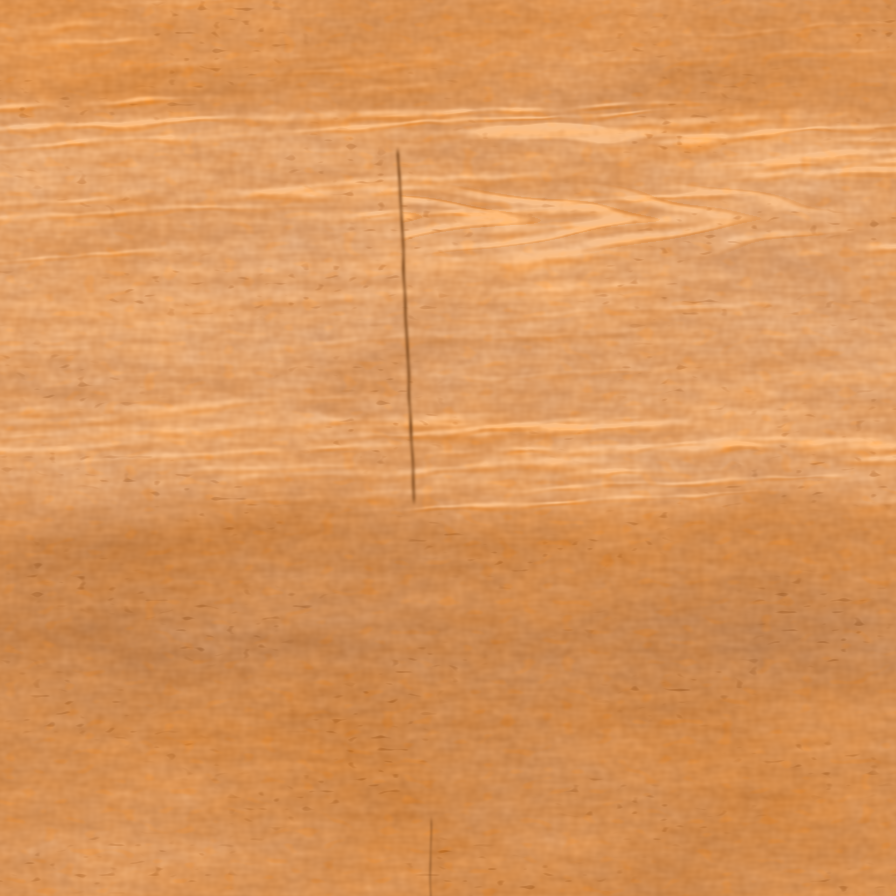
Write a WebGL 2 fragment shader that draws this texture.

```glsl
#version 300 es
precision highp float;
uniform vec2 u_resolution;
out vec4 fragColor;

float hash(float n) { return fract(sin(n * 12.9898) * 4375.85); }

vec2 gradientAt(vec2 cell) {
    vec3 q = fract(cell.xyx * vec3(0.1031, 0.1030, 0.0973));
    q += dot(q, q.yzx + 33.33);
    float angle = 6.2832 * fract((q.x + q.y) * q.z);
    return vec2(cos(angle), sin(angle));
}

// Gradient noise, roughly -0.7 to 0.7
float noise(vec2 p) {
    vec2 i = floor(p), f = fract(p), e = vec2(1.0, 0.0);
    vec2 u = f * f * f * (f * (f * 6.0 - 15.0) + 10.0);
    float a = dot(gradientAt(i), f), b = dot(gradientAt(i + e), f - e);
    float c = dot(gradientAt(i + e.yx), f - e.yx), d = dot(gradientAt(i + 1.0), f - 1.0);
    return mix(mix(a, b, u.x), mix(c, d, u.x), u.y);
}

float fbm(vec2 p) {
    float sum = 0.0, amp = 1.0;
    for (int i = 0; i < 4; i++) {
        sum += amp * noise(p);
        p = p * 2.03 + 17.3;
        amp *= 0.55;
    }
    return sum;
}

float bump(float d, float width) { return exp(-d * d / (width * width)); }

// 1 between lo and hi, with soft ends
float band(float v, float lo, float hi, float soft) {
    return smoothstep(lo - soft, lo + soft, v) * (1.0 - smoothstep(hi - soft, hi + soft, v));
}

// Scattered broken streaks: x = pale core, y = orange lower edge
vec2 streaks(vec2 p, float lo, float hi, float seed, int count) {
    vec2 sum = vec2(0.0);
    for (int i = 0; i < count; i++) {
        float id = seed + float(i) * 3.17;
        float centre = hash(id + 0.3) * 1.1;
        float along = (p.x - centre) / mix(0.09, 0.30, hash(id + 0.7));
        float wobble = 0.007 * noise(vec2(p.x * 8.0, id)) + 0.002 * noise(vec2(p.x * 30.0, id));
        float d = p.y - mix(lo, hi, hash(id)) - 0.05 * (p.x - centre) - wobble;
        float width = mix(0.0022, 0.0046, hash(id + 1.1)) * (1.0 + noise(vec2(p.x * 15.0, id + 8.0)));
        float fade = 1.0 - smoothstep(0.35, 1.0, abs(along));
        fade *= clamp(0.75 + 1.3 * noise(vec2(p.x * 20.0, id + 5.0)), 0.0, 1.3);
        sum += fade * vec2(bump(d, width), bump(d + 1.5 * width, width));
    }
    return min(sum, 1.3);
}

// Nested arches of grain pointing right
vec2 cathedral(vec2 p, vec2 tip, float slope, float period) {
    float across = length(vec2(p.y - tip.y + 0.006 * noise(p * vec2(9.0, 4.0)), 0.004));
    float warp = 0.07 * noise(p * vec2(7.0, 40.0));
    float phase = fract((p.x - tip.x + slope * across + warp) / period);
    float pale = smoothstep(0.35, 0.75, phase) * (1.0 - smoothstep(0.82, 0.98, phase));
    return vec2(pale, bump(phase - 0.92, 0.10));
}

// Near-vertical joint between boards
float seam(vec2 p, float x, float lean, float lo, float hi, float width) {
    float d = p.x - x + lean * (p.y - lo) + 0.002 * noise(vec2(p.y * 22.0, x));
    return bump(d, width) * band(p.y, lo, hi, 0.006) * (0.85 + 0.5 * noise(vec2(p.y * 45.0, 3.0)));
}

vec3 woodColour(float tone) {
    vec3 dark = vec3(0.765, 0.500, 0.275), middle = vec3(0.862, 0.598, 0.370), pale = vec3(0.960, 0.725, 0.505);
    return tone < 0.5 ? mix(dark, middle, tone * 2.0) : mix(middle, pale, min(tone * 2.0 - 1.0, 1.15));
}

void main() {
    vec2 p = gl_FragCoord.xy / u_resolution;
    float rightBoard = smoothstep(-0.002, 0.002, p.x - 0.462 + 0.044 * (p.y - 0.44));
    // Board tones and broad stains
    float edgeY = p.y + 0.03 * noise(p * vec2(4.0, 9.0));
    float midBoard = band(edgeY, 0.43, 0.88, 0.035);
    float tone = mix(0.28, 0.62, midBoard) + 0.17 * smoothstep(0.88, 0.95, p.y);
    tone -= 0.20 * bump(edgeY - 0.285, 0.055) + 0.12 * bump(edgeY - 0.39, 0.03);
    tone += 0.12 * (1.0 - smoothstep(0.478, 0.482, p.x)) * (1.0 - smoothstep(0.065, 0.09, edgeY));
    tone += 0.24 * fbm(p * vec2(3.5, 8.0) + 4.0);
    // Fine grain and soft mottling
    float grain = noise(p * vec2(7.0, 75.0)) + 0.8 * noise(p * vec2(18.0, 140.0) + 9.0);
    tone += grain * mix(0.14, 0.22, midBoard);
    tone += 0.14 * noise(p * vec2(130.0, 95.0)) + 0.13 * noise(p * vec2(50.0, 65.0) + 3.0);
    tone += 0.13 * noise(p * vec2(75.0, 180.0) + 5.0);
    // Pale figure
    vec2 figure = streaks(p, 0.825, 0.885, 2.0, 12) + 0.8 * streaks(p, 0.71, 0.825, 41.0, 16);
    figure += streaks(p, 0.43, 0.55, 83.0, 24) * mix(0.6, 0.9, rightBoard);
    figure += 0.45 * streaks(p, 0.90, 1.0, 127.0, 10) + 0.35 * streaks(p, 0.55, 0.71, 171.0, 10);
    float archMask = band(p.y, 0.722, 0.788, 0.012) * rightBoard * (1.0 - smoothstep(0.84, 0.95, p.x));
    figure += archMask * (0.95 + 0.6 * noise(p * vec2(8.0, 25.0))) * cathedral(p, vec2(0.615, 0.755), 6.0, 0.135);
    vec2 lens = (p - vec2(0.63, 0.852)) / vec2(0.13, 0.011);
    lens.y += 0.6 * noise(p * vec2(14.0, 30.0));
    figure.x += 1.1 * (1.0 - smoothstep(0.6, 1.05, length(lens)));
    tone += 0.50 * min(figure.x, 1.2) - 0.13 * min(figure.y, 1.2);
    // Dark pores, drawn out along the grain
    float pores = smoothstep(0.30, 0.55, noise(p * vec2(60.0, 150.0) + 21.0));
    tone -= 0.42 * pores * smoothstep(-0.1, 0.35, noise(p * vec2(6.0, 14.0) + 31.0));
    // Orange cast and flecks
    float warmth = mix(0.50, -0.25, midBoard) - 0.9 * bump(edgeY - 0.285, 0.06);
    warmth += 0.5 * smoothstep(0.5, 0.0, p.x) * smoothstep(0.82, 1.0, p.y);
    warmth += 0.9 * fbm(p * vec2(4.0, 9.0) + 51.0) + 0.9 * noise(p * vec2(35.0, 60.0) + 13.0);
    warmth += 1.8 * min(figure.y, 1.0) + 1.2 * smoothstep(0.2, 0.5, noise(p * vec2(45.0, 90.0) + 71.0));
    vec3 colour = woodColour(max(tone, -0.6)) + warmth * vec3(0.018, -0.006, -0.036);
    // Joints
    float joint = 0.8 * seam(p, 0.462, 0.044, 0.44, 0.832, 0.0024);
    joint += 0.45 * seam(p, 0.481, 0.0, -0.1, 0.085, 0.0018);
    colour = mix(colour, vec3(0.53, 0.32, 0.14), min(joint, 1.0));
    fragColor = vec4(clamp(colour, 0.0, 1.0), 1.0);
}
```
